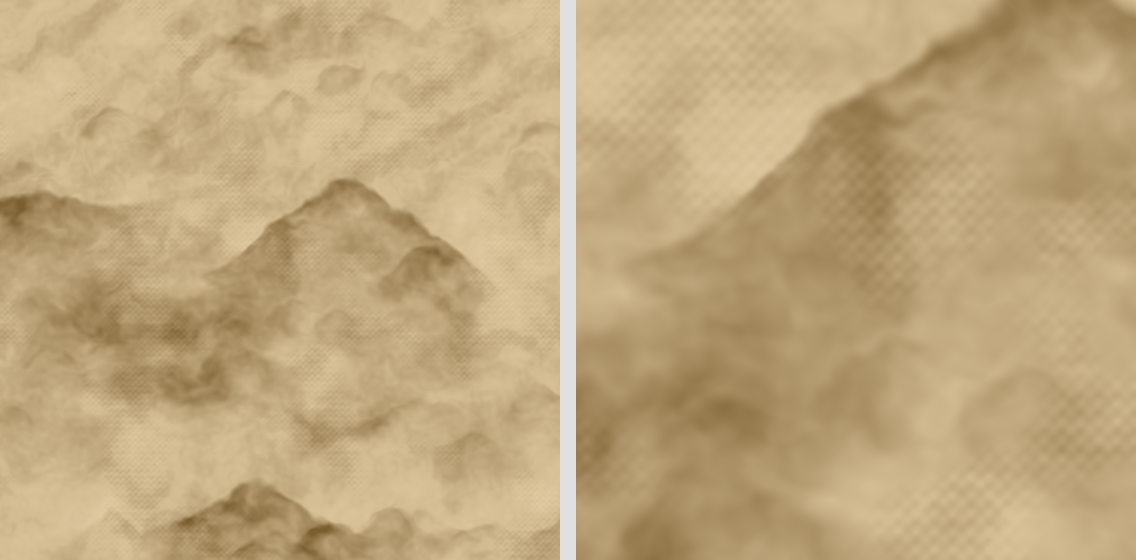
Left, the full canvas; right, a detail of the centre.
This texture is drawn by a Shadertoy shader. Its source:

```glsl
const vec3 UMBER = vec3(0.50, 0.39, 0.21);
const vec3 CREAM = vec3(0.87, 0.78, 0.62);
const float TAU = 6.2831853;

float hash(vec2 p) {
    return fract(sin(dot(p, vec2(127.1, 311.7))) * 43758.55);
}

vec2 gradient(vec2 cell) {
    float angle = TAU * hash(cell);
    return vec2(cos(angle), sin(angle));
}

float gradientNoise(vec2 p) {
    vec2 i = floor(p), f = p - i;
    vec2 u = f * f * f * (f * (f * 6.0 - 15.0) + 10.0);
    vec2 e = vec2(1.0, 0.0);
    float a = dot(gradient(i), f);
    float b = dot(gradient(i + e.xy), f - e.xy);
    float c = dot(gradient(i + e.yx), f - e.yx);
    float d = dot(gradient(i + e.xx), f - e.xx);
    return mix(mix(a, b, u.x), mix(c, d, u.x), u.y);
}

float fbm(vec2 p, int octaves) {
    float sum = 0.0, amp = 1.0;
    for (int i = 0; i < octaves; i++) {
        sum += amp * gradientNoise(p);
        p = mat2(1.6, 1.2, -1.2, 1.6) * p + 7.3;
        amp *= 0.54;
    }
    return sum;
}

vec2 rotate(vec2 p, float angle) {
    float c = cos(angle), s = sin(angle);
    return vec2(c * p.x + s * p.y, c * p.y - s * p.x);
}

// Soft elliptical stain
float stain(vec2 p, vec2 center, vec2 radius) {
    vec2 d = (p - center) / radius;
    return exp(-dot(d, d));
}

// Slope that is crisp at its crest and fades downhill
float slopeShade(vec2 p, vec2 apex, float steepness, float width, float fade) {
    float dx = p.x - apex.x;
    float rounding = width * 0.09;
    float crest = apex.y - steepness * (sqrt(dx * dx + rounding * rounding) - rounding);
    float depth = crest - p.y;
    float side = 1.0 - smoothstep(0.5 * width, width, abs(dx));
    return side * smoothstep(-0.005, 0.009, depth) * exp(-max(depth, 0.0) / fade);
}

// Small hills with hashed places along a band
float scatteredHills(vec2 p, vec2 low, vec2 high, float size, float tilt, float seed) {
    float shade = 0.0;
    for (int i = 0; i < 15; i++) {
        vec2 id = vec2(float(i), seed);
        vec2 apex = mix(low, high, vec2((float(i) + hash(id)) / 15.0, hash(id + 31.0)));
        float width = size * mix(0.5, 1.4, hash(id + 57.0));
        vec2 q = rotate(p - apex, tilt);
        shade += slopeShade(q, vec2(0.0), 0.65, width, width * 0.45) * mix(0.4, 1.0, hash(id + 83.0));
    }
    return shade;
}

// Fine zigzag and checked cloth grain
float weave(vec2 p, float threads) {
    vec2 q = p * threads;
    float zigzag = sin(TAU * (q.y + 0.6 * abs(fract(q.x) - 0.5)));
    float check = sin(TAU * q.x) * sin(TAU * q.y);
    return 0.4 * zigzag + 0.8 * check;
}

float mountainShade(vec2 p) {
    float shade = 0.58 * slopeShade(p, vec2(0.62, 0.685), 0.78, 0.31, 0.13);
    shade += 0.22 * slopeShade(p, vec2(0.76, 0.565), 0.75, 0.12, 0.08);
    shade += 0.46 * slopeShade(p, vec2(0.10, 0.648), 0.06, 0.22, 0.09);
    shade += 0.62 * slopeShade(p, vec2(0.46, 0.135), 0.50, 0.24, 0.14);
    shade += 0.32 * scatteredHills(p, vec2(0.2, 0.01), vec2(1.05, 0.12), 0.08, 0.0, 3.0);
    shade += 0.26 * scatteredHills(p, vec2(0.0, 0.70), vec2(1.0, 0.98), 0.09, 0.3, 11.0);
    shade += 0.22 * scatteredHills(p, vec2(0.0, 0.22), vec2(1.0, 0.62), 0.08, 0.1, 19.0);
    return shade;
}

float stainShade(vec2 p) {
    float shade = 0.46 * stain(p, vec2(0.35, 0.42), vec2(0.12, 0.04));
    shade += 0.42 * stain(p, vec2(0.17, 0.43), vec2(0.06, 0.05));
    shade += 0.40 * stain(p, vec2(0.32, 0.32), vec2(0.09, 0.04));
    shade += 0.40 * stain(p, vec2(0.02, 0.61), vec2(0.07, 0.04));
    shade += 0.34 * stain(p, vec2(0.49, 0.94), vec2(0.08, 0.05));
    shade += 0.18 * stain(p, vec2(0.18, 0.37), vec2(0.30, 0.16));
    float ring = (length(p - vec2(0.60, 0.29)) - 0.075) / 0.03;
    shade += 0.32 * exp(-ring * ring) * smoothstep(0.36, 0.26, p.y);
    return shade;
}

void mainImage(out vec4 fragColor, in vec2 fragCoord) {
    vec2 uv = fragCoord / iResolution.xy;
    vec2 warp = vec2(fbm(uv * 8.0, 4), fbm(uv * 8.0 + 40.0, 4));
    vec2 p = uv + 0.022 * warp;

    // Diagonal wisps above, rounder clouds below
    vec2 along = rotate(p, 0.62);
    float wisps = fbm(along * vec2(5.0, 15.0), 4);
    float creases = 0.22 - abs(gradientNoise(along * vec2(7.0, 22.0) + 2.0 * warp));
    float clouds = fbm(p * 6.5 + 15.0, 5);
    float mottle = fbm(p * vec2(15.0, 19.0) + 60.0, 3);
    float upper = smoothstep(0.35, 0.7, uv.y);

    float tone = 0.85 + mix(0.32 * clouds, 0.22 * wisps + 0.16 * clouds, upper);
    tone += 0.16 * creases * mix(0.5, 1.0, upper) + 0.13 * mottle;
    tone -= (mountainShade(p) + stainShade(p)) * max(0.2, 0.95 + 0.6 * clouds - 0.6 * mottle);
    tone += 0.14 * stain(p, vec2(0.93, 0.52), vec2(0.12, 0.10));

    // Cloth grain shows in patches, then highlights are compressed
    float grainPatch = smoothstep(0.0, 0.4, fbm(uv * 6.0 + 90.0, 3));
    tone += 0.065 * weave(uv, 92.0) * grainPatch + 0.06 * gradientNoise(uv * 75.0);
    tone -= 0.5 * max(tone - 0.88, 0.0);
    fragColor = vec4(mix(UMBER, CREAM, clamp(tone, -0.05, 1.04)), 1.0);
}
```
